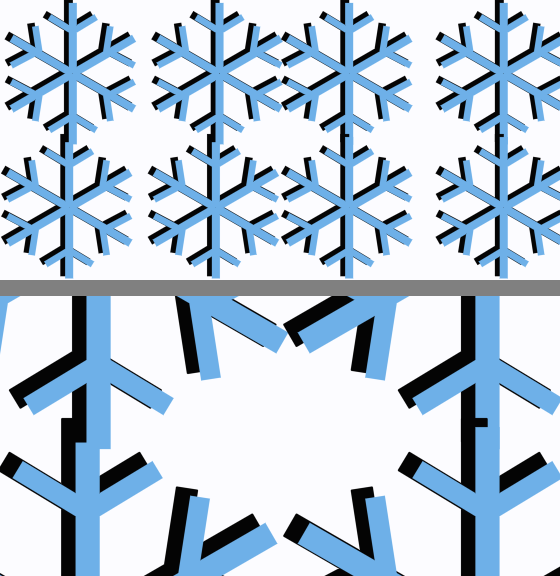
Top: the whole. Bottom: its middle third, enlarged.
A Shadertoy shader for this pattern:

```glsl
// Two rows of four blue snowflakes with hard black drop shadows on white.

const vec3 PAPER = vec3(0.99, 0.99, 1.0);
const vec3 ICE = vec3(0.43, 0.69, 0.91);
const vec3 SHADOW = vec3(0.015);

const float REACH = 0.2526;                  // arm length in canvas heights
const vec2 SHADOW_SHIFT = vec2(-0.062, 0.037); // in arm lengths
const float SHADOW_GROW = 0.006;

// Signed distance to a square-ended bar running from a to b.
float bar(vec2 p, vec2 a, vec2 b, float halfWidth) {
    vec2 span = b - a;
    float len = length(span);
    vec2 dir = span / len;
    vec2 q = p - 0.5 * (a + b);
    vec2 local = vec2(dot(q, dir), dot(q, vec2(-dir.y, dir.x)));
    vec2 d = abs(local) - vec2(0.5 * len, halfWidth);
    return length(max(d, 0.0)) + min(max(d.x, d.y), 0.0);
}

// Six-armed flake of unit reach, mirrored from one quadrant.
float snowflake(vec2 p) {
    const float ARM = 0.057;
    const float TWIG = 0.047;
    p = abs(p);
    float d = bar(p, vec2(0.0), vec2(0.0, 1.0), ARM);
    d = min(d, bar(p, vec2(0.0), vec2(0.866, 0.5), ARM));
    d = min(d, bar(p, vec2(0.0, 0.60), vec2(0.33, 0.80), TWIG));
    d = min(d, bar(p, vec2(0.47, 0.28), vec2(0.53, 0.67), TWIG));
    d = min(d, bar(p, vec2(0.52, 0.30), vec2(0.87, 0.115), TWIG));
    return d;
}

// Uneven column spacing; the lower left pair sits slightly further left.
vec2 flakeCentre(int column, int row) {
    vec4 columnX = vec4(0.260, 0.784, 1.247, 1.799);
    float nudge = (row == 0 && column < 2) ? -0.013 : 0.0;
    return vec2(columnX[column] + nudge, row == 0 ? 0.258 : 0.737);
}

float coverage(float d, float pixel) {
    return 1.0 - smoothstep(-0.7 * pixel, 0.7 * pixel, d);
}

// Lays one flake and its shadow over the colour below.
vec3 paintFlake(vec3 below, vec2 p, float pixel) {
    float shade = snowflake(p - SHADOW_SHIFT) - SHADOW_GROW;
    vec3 colour = mix(below, SHADOW, coverage(shade, pixel));
    return mix(colour, ICE, coverage(snowflake(p), pixel));
}

void mainImage(out vec4 fragColor, in vec2 fragCoord) {
    vec2 uv = fragCoord / iResolution.y;
    float pixel = 1.0 / (iResolution.y * REACH);
    vec3 colour = PAPER;

    // The upper row overlaps the lower on the left, and the reverse on the right.
    for (int column = 0; column < 4; column++) {
        for (int layer = 0; layer < 2; layer++) {
            int row = column < 2 ? layer : 1 - layer;
            vec2 p = (uv - flakeCentre(column, row)) / REACH;
            colour = paintFlake(colour, p, pixel);
        }
    }
    fragColor = vec4(colour, 1.0);
}
```
